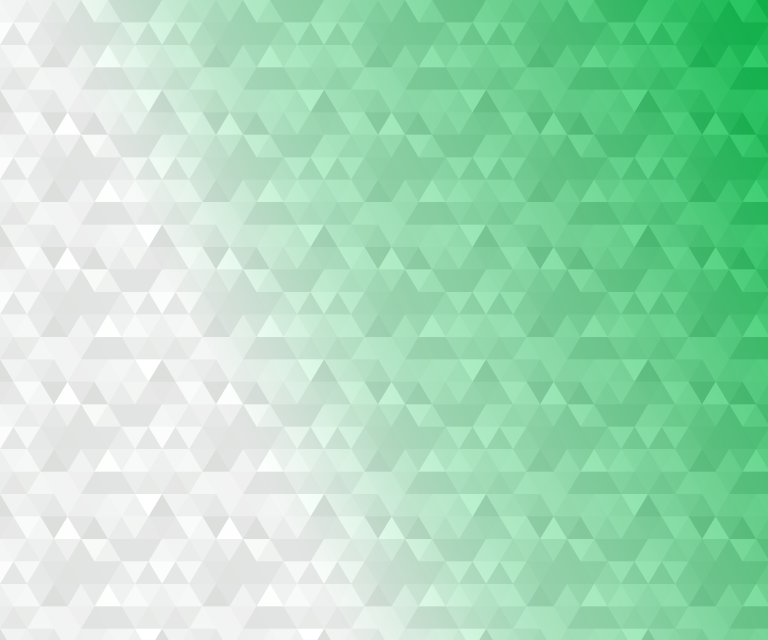
Write a Shadertoy shader that draws this background.

```glsl
// Draws a mosaic of small triangles over a diagonal fade from white to green.

// Sine-free hash, 0 to 1
float hash(vec2 p) {
    vec3 q = fract(vec3(p.xyx) * 0.1031);
    q += dot(q, q.yzx + 33.33);
    return fract((q.x + q.y) * q.z);
}

// Shade of the triangle under g; g counts sides rightward and rows downward
float triangleShade(vec2 g) {
    // Slanted edges lie where these two coordinates are whole
    float halfStep = floor(g.x - 0.5 * g.y) + floor(g.x + 0.5 * g.y) + 1.0;

    // The mosaic repeats every six sides and every six rows
    vec2 tile = mod(vec2(halfStep, floor(g.y)), vec2(12.0, 6.0));
    float shade = mix(-0.06, 0.055, hash(tile + vec2(17.0, 5.0)));

    // Dark accents: single triangles and slanted pairs
    bool single = tile == vec2(7.0, 5.0) || tile == vec2(0.0, 4.0)
               || tile == vec2(4.0, 5.0) || tile == vec2(4.0, 2.0);
    bool pair = (tile.y == 0.0 && tile.x >= 10.0)
             || (tile.y == 1.0 && abs(tile.x - 6.5) < 1.0)
             || (tile.y == 3.0 && abs(tile.x - 8.5) < 1.0);
    return single ? -0.075 : pair ? -0.055 : shade;
}

// Diagonal fade, palest at the lower left and deepest at the upper right
vec3 fade(vec2 uv) {
    float t = clamp((uv.x - 0.4 * (1.0 - uv.y) - 0.04) / 0.96, 0.0, 1.0);
    vec3 white = vec3(0.95);
    vec3 mint = vec3(0.65, 0.88, 0.735);
    vec3 meadow = vec3(0.43, 0.81, 0.565);
    vec3 emerald = vec3(0.11, 0.74, 0.34);
    vec3 color = mix(white, mint, smoothstep(-0.04, 0.34, t));
    color = mix(color, meadow, smoothstep(0.25, 0.68, t));
    return mix(color, emerald, smoothstep(0.55, 1.04, t));
}

void mainImage(out vec4 fragColor, in vec2 fragCoord) {
    // Average a 3 by 3 grid of samples to smooth the triangle edges
    float shade = 0.0;
    for (int i = 0; i < 9; i++) {
        vec2 offset = (vec2(i % 3, i / 3) - 1.0) / 3.0;
        vec2 p = (fragCoord + offset) / iResolution.xy;
        shade += triangleShade(vec2(p.x, 1.0 - p.y) * vec2(28.44, 28.5)) / 9.0;
    }

    vec3 color = fade(fragCoord / iResolution.xy) + shade;
    fragColor = vec4(clamp(color, 0.0, 1.0), 1.0);
}
```
